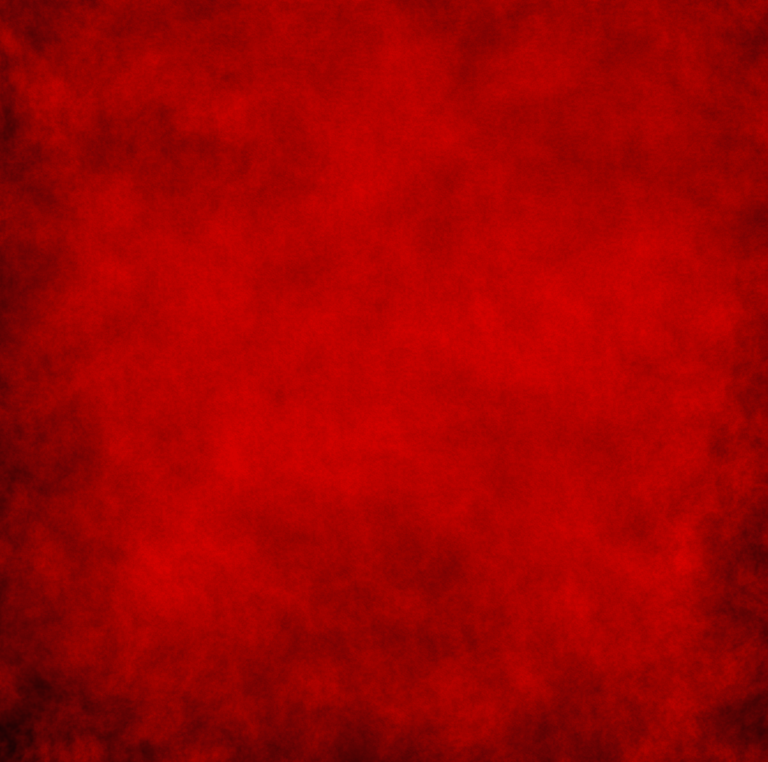
Give the GLSL for this texture, as a WebGL 2 fragment shader.

```glsl
#version 300 es
precision highp float;
// Worn red backdrop: soft cloudy mottling over a bright red field, with
// ragged dark stains creeping in from the borders and a fine cloth grain.
// Layers of rotated value noise set one shade, which is then tinted red.

uniform vec2 u_resolution;
out vec4 fragColor;

const float BASE_SHADE = 0.712;      // red level of the clean field
const float CLOUD_SCALE = 5.5;       // large patches across the canvas
const float CLOUD_CONTRAST = 0.34;
const float MOTTLE_SCALE = 19.0;     // small ragged blotches
const float MOTTLE_CONTRAST = 0.19;
const float STAIN_STRENGTH = 0.92;
const float STAIN_ROUGHNESS = 2.0;   // how unevenly the borders darken
const float STAIN_LIMIT = 0.72;      // depth that stains approach softly
const float GRAIN_SCALE = 330.0;
const float GRAIN_CONTRAST = 0.095;
const float THREAD_CONTRAST = 0.014;
const vec4 SIDE_DEPTH = vec4(0.22, 0.15, 0.30, 0.12);  // left right bottom top
const vec4 SIDE_WIDTH = vec4(0.08, 0.06, 0.09, 0.05);
const float SHADE_MIN = 0.04;
const float SHADE_MAX = 0.83;

float hash(vec2 p) {
  return fract(sin(dot(p, vec2(127.1, 311.7))) * 43758.5453);
}

float valueNoise(vec2 p) {
  vec2 cell = floor(p);
  vec2 f = fract(p);
  f = f * f * (3.0 - 2.0 * f);
  float low = mix(hash(cell), hash(cell + vec2(1.0, 0.0)), f.x);
  float high = mix(hash(cell + vec2(0.0, 1.0)), hash(cell + vec2(1.0, 1.0)), f.x);
  return mix(low, high, f.y);
}

// Fractal noise around 0.5; each octave is turned to hide the lattice.
float fbm(vec2 p, int octaves, float gain) {
  const mat2 TURN = mat2(0.8, 0.6, -0.6, 0.8);
  float sum = 0.0;
  float total = 0.0;
  float weight = 1.0;
  for (int i = 0; i < octaves; i++) {
    sum += weight * valueNoise(p);
    total += weight;
    weight *= gain;
    p = TURN * p * 2.03 + vec2(17.3, 9.1);
  }
  return sum / total;
}

float blob(vec2 p, vec2 centre, vec2 radius) {
  vec2 d = (p - centre) / radius;
  return exp(-dot(d, d));
}

// Darkening from the four sides plus heavier lower corners.
float borderStain(vec2 uv) {
  vec4 inset = max(vec4(uv.x, 1.0 - uv.x, uv.y, 1.0 - uv.y), 0.0);
  float stain = dot(SIDE_DEPTH, exp(-inset / SIDE_WIDTH));
  stain += 0.32 * blob(uv, vec2(1.02, 0.23), vec2(0.13, 0.21));
  stain += 0.14 * blob(uv, vec2(0.00, 0.04), vec2(0.22, 0.18));
  stain += 0.09 * blob(uv, vec2(0.00, 0.40), vec2(0.13, 0.10));
  stain += 0.11 * blob(uv, vec2(0.00, 0.95), vec2(0.14, 0.20));
  stain += 0.09 * blob(uv, vec2(0.53, 0.21), vec2(0.15, 0.08));
  stain += 0.10 * blob(uv, vec2(0.26, 0.80), vec2(0.15, 0.09));
  return STAIN_STRENGTH * stain;
}

void main() {
  vec2 uv = gl_FragCoord.xy / u_resolution;
  vec2 p = gl_FragCoord.xy / u_resolution.y;

  // Clouds, warped a little so that their rims wander
  vec2 warp = vec2(fbm(p * 6.0 + 31.0, 3, 0.5), fbm(p * 6.0 + 57.0, 3, 0.5)) - 0.5;
  float cloud = fbm((p + 0.10 * warp) * CLOUD_SCALE + 3.7, 6, 0.58) - 0.5;
  float mottle = fbm((p + 0.04 * warp) * MOTTLE_SCALE + 71.0, 5, 0.72) - 0.5;

  // Stains, broken up by the mottling and held short of black
  float stain = borderStain(uv + 0.06 * warp);
  stain *= max(0.0, 1.0 - STAIN_ROUGHNESS * (mottle + 0.3 * cloud));
  stain = STAIN_LIMIT * (1.0 - exp(-stain / STAIN_LIMIT));

  // Fine grain and faint crossed threads
  float grain = fbm(p * GRAIN_SCALE, 2, 0.7) - 0.5;
  float threads = valueNoise(p * vec2(60.0, 260.0)) + valueNoise(p * vec2(260.0, 60.0) + 13.0) - 1.0;

  float shade = BASE_SHADE + CLOUD_CONTRAST * cloud + MOTTLE_CONTRAST * mottle - stain;
  float cloth = GRAIN_CONTRAST * grain + THREAD_CONTRAST * threads;
  shade += cloth * smoothstep(0.0, 0.6, shade);
  shade = clamp(shade, SHADE_MIN, SHADE_MAX);

  // Almost pure red, with a trace of blue left in the darks
  float blue = mix(0.012, 0.0, smoothstep(0.40, 0.65, shade));
  fragColor = vec4(shade, 0.008, blue, 1.0);
}
```
